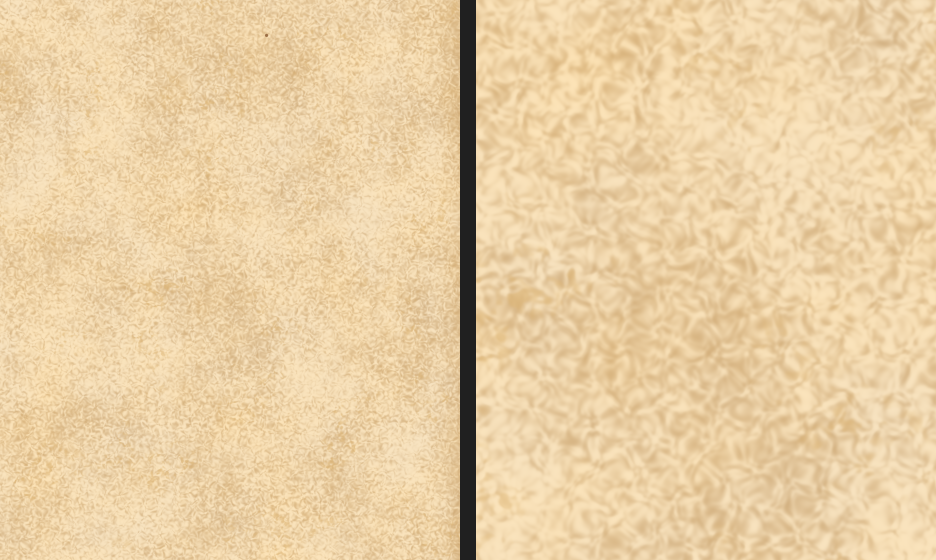
Left: the whole. Right: its middle third, enlarged.
Give the GLSL for this texture, as a WebGL 2 fragment shader.

```glsl
#version 300 es
precision highp float;

uniform vec2 u_resolution;
out vec4 fragColor;

vec2 hash2(vec2 cell, float seed) {
    vec3 q = fract(vec3(cell.xyx + seed * 17.31) * vec3(0.1031, 0.1030, 0.0973));
    q += dot(q, q.yzx + 33.33);
    return fract((q.xx + q.yz) * q.zy);
}

float cornerSlope(vec2 cell, vec2 offset, float seed) {
    float angle = 6.28318 * hash2(cell, seed).x;
    return dot(vec2(cos(angle), sin(angle)), offset);
}

// Gradient noise, roughly -1 to 1
float gradientNoise(vec2 p, float seed) {
    vec2 cell = floor(p);
    vec2 f = p - cell;
    vec2 w = f * f * f * (f * (f * 6.0 - 15.0) + 10.0);
    vec2 e = vec2(1.0, 0.0);
    float low = mix(cornerSlope(cell, f, seed),
                    cornerSlope(cell + e.xy, f - e.xy, seed), w.x);
    float high = mix(cornerSlope(cell + e.yx, f - e.yx, seed),
                     cornerSlope(cell + e.xx, f - e.xx, seed), w.x);
    return 1.4 * mix(low, high, w.y);
}

float fractalNoise(vec2 p, int octaves, float gain, float seed) {
    mat2 turn = mat2(0.8, 0.6, -0.6, 0.8);
    float sum = 0.0;
    float weight = 1.0;
    for (int i = 0; i < octaves; i++) {
        sum += weight * gradientNoise(p, seed + float(i));
        p = turn * p * 2.03;
        weight *= gain;
    }
    return sum;
}

// Sparse round flecks, one candidate in each grid cell
float flecks(vec2 p, float density, float chance, float radius, float blur, float seed) {
    vec2 cell = floor(p * density);
    vec2 center = (cell + 0.15 + 0.7 * hash2(cell, seed)) / density;
    vec2 traits = hash2(cell, seed + 5.0);
    float size = radius * mix(0.6, 1.2, traits.y);
    float dotMask = 1.0 - smoothstep(size - blur, size + blur, length(p - center));
    return dotMask * step(traits.x, chance);
}

// Symmetric compression with separate limits for highlights and shadows
float softLimit(float tone, float ceiling, float depth) {
    float limit = tone > 0.0 ? ceiling : depth;
    return limit * tanh(tone / limit);
}

void main() {
    vec2 uv = gl_FragCoord.xy / u_resolution;
    vec2 p = gl_FragCoord.xy / u_resolution.y;
    mat2 tilt = mat2(0.8, 0.6, -0.6, 0.8);

    // Broad clouds, blotches and granular surface
    float clouds = fractalNoise(tilt * p * vec2(4.2, 4.8) + 2.7, 5, 0.6, 1.0);
    float mottle = fractalNoise(tilt * p * 24.0, 3, 0.75, 11.0);
    vec2 warp = 0.004 * vec2(gradientNoise(p * 70.0, 21.0), gradientNoise(p * 70.0, 22.0));
    float grain = gradientNoise((p + warp) * vec2(120.0, 135.0), 31.0)
                + 1.15 * gradientNoise(tilt * (p + warp) * 205.0, 32.0);
    float roughness = 1.0 + 0.3 * gradientNoise(p * 14.0, 35.0);
    float tone = 1.5 * clouds + 0.8 * mottle + 2.05 * roughness * grain + 0.2;

    // Narrow shaded right margin
    float margin = smoothstep(0.92, 1.02, uv.x + 0.008 * mottle);
    tone -= 2.2 * margin * margin;
    tone = softLimit(tone, 1.8, 4.2);

    vec3 paper = vec3(0.929, 0.823, 0.654);
    vec3 contrast = vec3(0.029, 0.039, 0.048);
    vec3 color = paper + contrast * tone;

    // Drift between grey tan and warm cream
    float warmth = fractalNoise(p * 7.0, 4, 0.7, 41.0);
    color += vec3(0.008, 0.0, -0.016) * warmth;

    // Small ochre stains broken up by the grain
    float stainArea = smoothstep(0.0, 0.8, fractalNoise(p * 9.0, 3, 0.6, 51.0) - 0.3 * clouds);
    float stainDetail = smoothstep(0.0, 1.0, fractalNoise(p * 50.0, 3, 0.75, 61.0) - 0.3 * grain);
    float stain = stainArea * stainDetail + 0.15 * margin;
    color = mix(color, vec3(0.87, 0.71, 0.45), 0.5 * stain);

    // Rare brown flecks
    float fleck = flecks(p, 7.0, 0.09, 0.0025, 0.0012, 71.0);
    color = mix(color, vec3(0.50, 0.30, 0.14), 0.75 * fleck);

    fragColor = vec4(clamp(color, 0.0, 1.0), 1.0);
}
```
